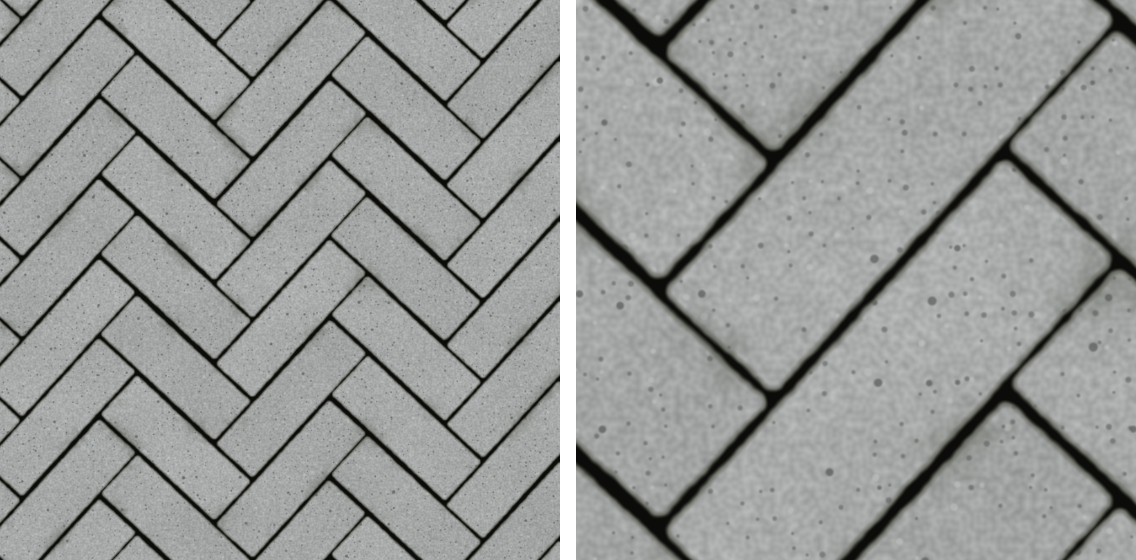
Left, the full canvas; right, a detail of the centre.
This texture is drawn by a Shadertoy shader. Its source:

```glsl
// Grey concrete pavers in a slightly rotated herringbone bond with dark joints.
// Two families of rounded boxes repeat on one skewed lattice; the nearest box
// gives the joint profile, and gradient noise and scattered dots give the wear.

#define ROWS 7.0                      // repeats up the canvas
#define COLUMN vec2(0.4115, 0.0339)   // step from one column to the next
#define RISE_ANGLE 0.831              // long axis of the rising pavers
#define FALL_ANGLE -0.751             // long axis of the falling pavers
#define RISE_HALF vec2(0.1508, 0.0449)
#define FALL_HALF vec2(0.1394, 0.0480)
#define CORNER 0.0065                 // corner radius
#define WOBBLE 0.0011                 // unevenness of the joint edges
#define GRAIN 0.075                   // strength of the fine grain
#define TONE_SPREAD 0.022             // brightness range between pavers

const vec3 FACE_DARK   = vec3(0.615, 0.625, 0.615);
const vec3 FACE_LIGHT  = vec3(0.670, 0.680, 0.680);
const vec3 EDGE_COLOR  = vec3(0.36, 0.37, 0.33);
const vec3 JOINT_COLOR = vec3(0.045, 0.045, 0.037);
const vec3 PIT_COLOR   = vec3(0.36, 0.37, 0.36);
const vec3 FLECK_COLOR = vec3(0.77, 0.78, 0.77);

vec2 hash2(vec2 p) {
    vec3 h = fract(p.xyx * vec3(0.1031, 0.1030, 0.0973));
    h += dot(h, h.yzx + 33.33);
    return fract((h.xx + h.yz) * h.zy);
}

// Gradient noise, roughly -0.7 to 0.7
float corner(vec2 cell, vec2 offset) {
    float a = 6.2832 * hash2(cell + 57.0).x;
    return dot(vec2(cos(a), sin(a)), offset);
}

float noise(vec2 p) {
    vec2 i = floor(p), f = fract(p);
    vec2 u = f * f * f * (f * (f * 6.0 - 15.0) + 10.0);
    vec2 e = vec2(1.0, 0.0);
    return mix(mix(corner(i, f), corner(i + e, f - e), u.x),
               mix(corner(i + e.yx, f - e.yx), corner(i + 1.0, f - 1.0), u.x), u.y);
}

// Signed distance to the nearest paver of one family; id is its lattice index
float paver(vec2 p, vec2 centre, float angle, vec2 halfSize, out vec2 id) {
    vec2 q = p - centre;
    id.x = round(q.x / COLUMN.x);
    q -= id.x * COLUMN;
    id.y = round((q.y - q.x * tan(angle)) * ROWS);
    q.y -= id.y / ROWS;

    // Each paver is laid a little out of true
    vec2 slip = hash2(id + 20.0 + 40.0 * step(0.0, angle)) - 0.5;
    q += slip * 0.0016;
    angle += slip.x * 0.008;
    vec2 axis = vec2(cos(angle), sin(angle));
    vec2 local = vec2(dot(q, axis), dot(q, vec2(-axis.y, axis.x)));
    vec2 e = abs(local) - halfSize + CORNER;
    return length(max(e, 0.0)) + min(max(e.x, e.y), 0.0) - CORNER;
}

// Coverage of randomly placed dots, at most one in each grid cell
float dots(vec2 p, float cells, float chance, float radius, float seed) {
    vec2 g = p * cells, home = floor(g);
    vec2 place = hash2(home + seed), kind = hash2(home + seed + 71.0);
    vec2 offset = (fract(g) - mix(vec2(0.25), vec2(0.75), place)) / cells;
    float r = radius * mix(0.45, 1.0, kind.y * kind.y);
    float soft = 0.0007 + 0.5 / iResolution.y;
    return step(kind.x, chance) * (1.0 - smoothstep(r - soft, r + soft, length(offset)));
}

void mainImage(out vec4 fragColor, in vec2 fragCoord) {
    vec2 p = fragCoord / iResolution.y;

    // Herringbone: the closer of the rising and falling pavers
    vec2 riseId, fallId;
    float rise = paver(p, vec2(0.5198, 0.5740), RISE_ANGLE, RISE_HALF, riseId);
    float fall = paver(p, vec2(0.3138, 0.6296), FALL_ANGLE, FALL_HALF, fallId);
    float d = min(rise, fall);
    vec2 id = rise < fall ? riseId + 90.0 : fallId + 30.0;
    d += WOBBLE * (noise(p * 55.0) + 0.6 * noise(p * 150.0));

    // Concrete face: cloudy tone, fine grain, tone of each paver
    float cloud = noise(p * 9.0) + 0.6 * noise(p * 31.0);
    float grain = noise(p * 250.0) + 0.7 * noise(p * 118.0 + 9.0);
    vec3 color = mix(FACE_DARK, FACE_LIGHT, clamp(0.62 + 0.5 * cloud, 0.0, 1.0));
    color += GRAIN * grain + TONE_SPREAD * (hash2(id).x - 0.5);

    // Pits and pale aggregate
    color = mix(color, FLECK_COLOR, 0.55 * dots(p, 62.0, 0.22, 0.0026, 11.0));
    color = mix(color, PIT_COLOR, 0.60 * dots(p, 105.0, 0.22, 0.0018, 37.0));
    color = mix(color, PIT_COLOR, 0.75 * dots(p, 38.0, 0.16, 0.0028, 83.0));

    // Grime gathers in patches along the edges
    float patchy = smoothstep(0.05, 0.5, noise(p * 11.0 + 4.0) + 0.35 * noise(p * 70.0));
    float grime = patchy * smoothstep(-0.022, 0.0, d);
    color = mix(color, EDGE_COLOR, 0.38 * grime);

    // Worn edge, then the dark joint
    float aa = 0.5 / iResolution.y;
    color = mix(color, EDGE_COLOR, smoothstep(-0.0036 - aa, 0.0008 + aa, d));
    color = mix(color, JOINT_COLOR, smoothstep(-0.0006 - aa, 0.0018 + aa, d));
    fragColor = vec4(clamp(color, 0.0, 1.0), 1.0);
}
```
